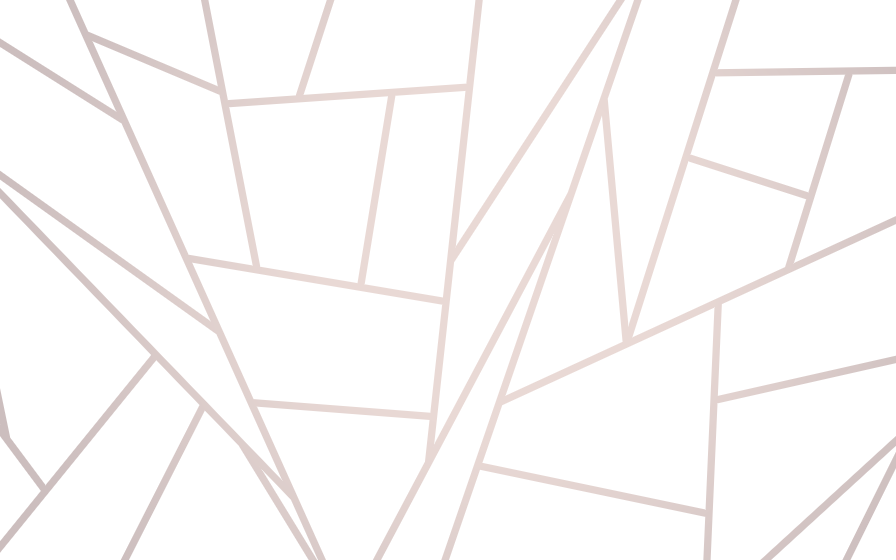
This background is drawn by a WebGL 1 fragment shader. Its source:

```glsl
precision highp float;
// Thin rose-taupe lines dividing a white ground into irregular shards.
// Two long diagonals split the frame; every piece is then cut again and
// again at hashed places, so each new line ends on an older one.

uniform vec2 u_resolution;

#define LINE_WIDTH 0.0130          // in canvas heights
#define MARGIN 0.10                // frame overhang around the canvas
#define LEFT_CUT vec2(0.40, 0.10)  // ends along the bottom and top edges
#define RIGHT_CUT vec2(0.13, 0.675)
#define AREA_MIN 0.07              // pieces below this are never cut
#define AREA_SPREAD 0.07
#define WEDGE_CHANCE 0.35          // share of cuts starting at a corner
#define SEED 4.7
#define ROSE vec3(0.915, 0.852, 0.836)
#define TAUPE vec3(0.800, 0.745, 0.745)
#define MAX_CUTS 7

// Convex four-sided piece, corners counterclockwise.
struct Piece {
    vec2 a, b, c, d;
    float id;
};

float hash(float id, float salt) {
    return fract(sin(id * 12.9898 + salt * 78.233 + SEED) * 43758.5453);
}

float cross2(vec2 u, vec2 v) {
    return u.x * v.y - u.y * v.x;
}

float pieceArea(Piece q) {
    return 0.5 * abs(cross2(q.c - q.a, q.d - q.b));
}

// Cuts from edge ab to edge dc, keeps the half holding p,
// and returns the distance from p to the cut.
float cutPiece(inout Piece q, vec2 p, vec2 ends) {
    vec2 start = mix(q.a, q.b, ends.x);
    vec2 finish = mix(q.d, q.c, ends.y);
    vec2 along = finish - start;
    float side = cross2(along, p - start) / max(length(along), 1e-5);
    if (side > 0.0) {
        q.b = start;
        q.c = finish;
        q.id = 2.0 * q.id;
    } else {
        q.a = start;
        q.d = finish;
        q.id = 2.0 * q.id + 1.0;
    }
    return abs(side);
}

// Turns the corner order so that ab and cd are the longer pair of edges.
void faceLongEdges(inout Piece q) {
    float pairAB = distance(q.a, q.b) + distance(q.c, q.d);
    float pairBC = distance(q.b, q.c) + distance(q.d, q.a);
    if (pairBC > pairAB) {
        q = Piece(q.b, q.c, q.d, q.a, q.id);
    }
}

// Hashed cut ends; a wedge cut runs into the corner that balances it.
vec2 cutEnds(float id) {
    vec2 ends = mix(vec2(0.27), vec2(0.73), vec2(hash(id, 1.0), hash(id, 2.0)));
    if (hash(id, 3.0) < WEDGE_CHANCE) {
        ends.y = step(ends.x, 0.5);
    }
    return ends;
}

float networkDistance(vec2 p, float aspect) {
    vec2 low = vec2(-MARGIN);
    vec2 high = vec2(aspect, 1.0) + MARGIN;
    Piece q = Piece(low, vec2(high.x, low.y), high, vec2(low.x, high.y), 1.0);

    // Main diagonals
    float nearest = cutPiece(q, p, LEFT_CUT);
    if (q.id > 2.5) {
        nearest = min(nearest, cutPiece(q, p, RIGHT_CUT));
    }

    // Finer cuts
    for (int i = 0; i < MAX_CUTS; i++) {
        if (pieceArea(q) < AREA_MIN + AREA_SPREAD * hash(q.id, 4.0)) break;
        faceLongEdges(q);
        nearest = min(nearest, cutPiece(q, p, cutEnds(q.id)));
    }
    return nearest;
}

void main() {
    float aspect = u_resolution.x / u_resolution.y;
    float pixel = 1.0 / u_resolution.y;
    vec2 p = gl_FragCoord.xy * pixel;

    float edge = networkDistance(p, aspect) - 0.5 * LINE_WIDTH;
    float ink = clamp(0.5 - edge / pixel, 0.0, 1.0);

    // Line tint cools away from a centre slightly right of the middle
    float spread = distance(p, vec2(0.55 * aspect, 0.55));
    vec3 tint = mix(ROSE, TAUPE, smoothstep(0.25, 0.95, spread));

    gl_FragColor = vec4(mix(vec3(1.0), tint, ink), 1.0);
}
```
